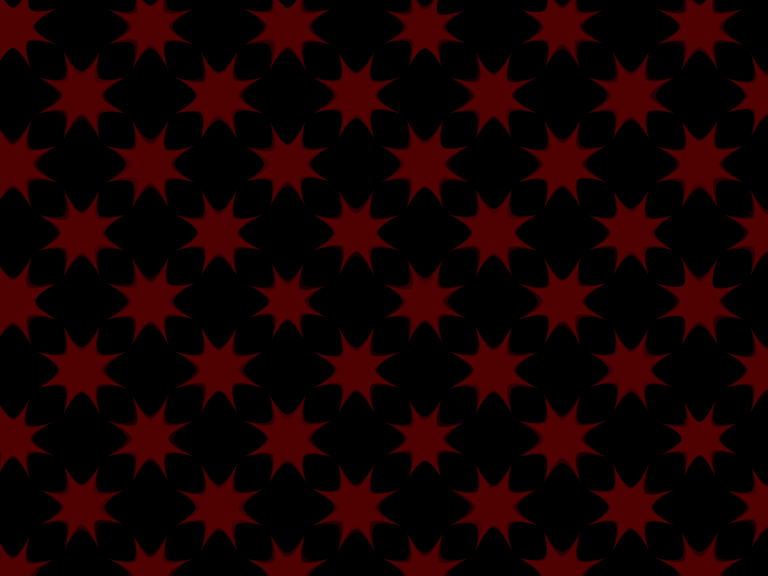
Give the GLSL for this pattern, as a WebGL 1 fragment shader.

```glsl
precision highp float;
// Dark red eight-pointed stars on black, set on a checkerboard lattice.
// Each star is a sum of four faint layers whose curved notches differ in
// depth, leaving dim crescents along the edges; some stars are smaller.

uniform vec2 u_resolution;

const float PI = 3.14159265;

float hash(vec3 p) {
  p = fract(p * vec3(0.1031, 0.1030, 0.0973) + 0.137);
  p += dot(p, p.yzx + 33.33);
  return fract((p.x + p.y) * p.z);
}

// Signed distance to a notch opening along +x, ending at the star tip.
float notchDistance(vec2 p, float depth, vec2 tip) {
  float t = abs(p.y) / tip.y;
  float curve = mix(depth, tip.x, pow(t, 1.6));
  float slope = 1.6 * (tip.x - depth) / tip.y * pow(t, 0.6);
  return (p.x - curve) / sqrt(1.0 + slope * slope);
}

void main() {
  // Lattice: half the star spacing is the unit of length.
  float unit = 0.1192;
  vec2 p = (gl_FragCoord.xy / u_resolution.y - vec2(0.0226, 0.0)) / unit;
  float pixel = 1.0 / (u_resolution.y * unit);

  // Nearest star, found in the lattice turned by 45 degrees.
  vec2 q = 0.5 * vec2(p.x + p.y, p.x - p.y);
  vec2 cell = floor(q + 0.5);
  vec2 f = q - cell;
  vec2 local = vec2(f.x + f.y, f.x - f.y);

  // Fold into one of eight sectors, each centred on a notch.
  float turn = atan(local.y, local.x + 1e-6) * 4.0 / PI;
  float sector = floor(turn + 0.5);
  float angle = (turn - sector) * PI / 4.0;
  sector = mod(sector, 8.0);
  vec2 folded = length(local) * vec2(cos(angle), sin(angle));

  // Size differs from star to star, with a few clearly smaller.
  float size = 1.03 - 0.17 * pow(hash(vec3(cell + 40.0, 3.0)), 3.0);
  vec2 tip = 0.66 * size * vec2(cos(PI / 8.0), sin(PI / 8.0));
  float baseDepth = (0.305 + 0.025 * mod(sector, 2.0)) * size;

  // Sum the layers.
  float cover = 0.0;
  for (int i = 0; i < 4; i++) {
    float jitter = hash(vec3(cell + 20.0, sector * 5.0 + float(i) + 11.0));
    float depth = baseDepth + 0.1 * (jitter - 0.5);
    float d = max(notchDistance(folded, depth, tip), length(local) - length(tip));
    cover += 0.25 * (1.0 - smoothstep(-0.7 * pixel, 0.7 * pixel, d));
  }

  float red = 0.31 * pow(cover, 0.85);
  gl_FragColor = vec4(red, 0.0, 0.04 * cover * (1.0 - cover), 1.0);
}
```
